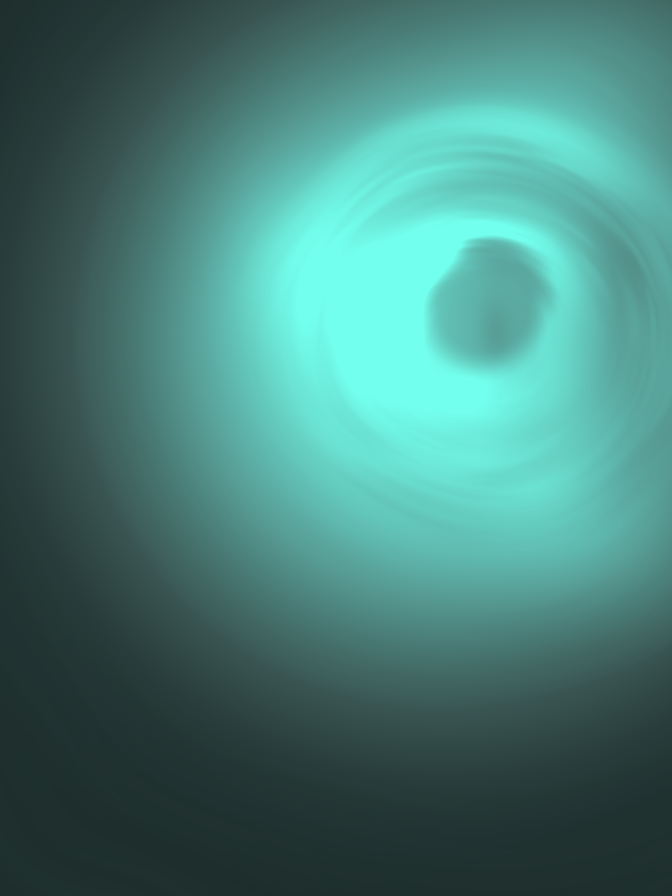
Reproduce this background procedurally as a Shadertoy shader.

```glsl
// A glowing aqua vortex painted with long, soft, circular brush strokes.
// A broad radial glow gets local lights, arcs and a hollow eye; periodic
// polar noise bends and shades it, and a four-colour ramp tints the tone.

// Positions and sizes are in canvas heights, origin at the lower left.
const vec2 EYE = vec2(0.540, 0.629);
const vec2 GLOW_CENTRE = vec2(0.495, 0.622);
const float GLOW_SIZE = 0.358;
const float GLOW_FALLOFF = 2.7;
const float GLOW_GAIN = 0.74;
const float FLOOR_TONE = 0.175;
const float STROKE_BEND = 0.045;
const float STROKE_SHADE = 0.19;
const float STROKE_TWIST = 1.6;
const int STROKE_LAYERS = 5;
const float TAU = 6.2831853;

const vec3 SHADOW = vec3(0.100, 0.160, 0.155);
const vec3 SLATE = vec3(0.230, 0.340, 0.328);
const vec3 TEAL = vec3(0.340, 0.610, 0.580);
const vec3 AQUA = vec3(0.450, 1.000, 0.930);

float hash(vec2 cell) {
    vec3 h = fract(vec3(cell.xyx) * 0.1031);
    h += dot(h, h.yzx + 33.33);
    return fract((h.x + h.y) * h.z);
}

// Value noise in -1..1 that repeats along y after a whole period.
float noise(vec2 p, float period) {
    vec2 i = floor(p), f = fract(p);
    f = f * f * f * (f * (f * 6.0 - 15.0) + 10.0);
    float y0 = mod(i.y, period), y1 = mod(i.y + 1.0, period);
    float low = mix(hash(vec2(i.x, y0)), hash(vec2(i.x + 1.0, y0)), f.x);
    float high = mix(hash(vec2(i.x, y1)), hash(vec2(i.x + 1.0, y1)), f.x);
    return 2.0 * mix(low, high, f.y) - 1.0;
}

// Layered strokes: fine across the radius, long around the eye.
float strokes(float radius, float angle) {
    float sum = 0.0, gain = 0.42, across = 13.0, around = 5.0;
    for (int i = 0; i < STROKE_LAYERS; i++) {
        float turn = angle / TAU + radius * STROKE_TWIST / TAU;
        vec2 cell = vec2(radius * across + float(i) * 37.0, turn * around);
        sum += gain * noise(cell, around);
        gain *= 0.68;
        across *= 1.9;
        around += 3.0;
    }
    return sum;
}

float blob(vec2 p, vec2 centre, vec2 size) {
    vec2 q = (p - centre) / size;
    return exp(-dot(q, q));
}

// Soft ring segment, strongest in the given direction.
float arc(float radius, float angle, float ring, float width, float heading, float focus) {
    float d = (radius - ring) / width;
    return exp(-d * d) * pow(0.5 + 0.5 * cos(angle - heading), focus);
}

vec3 ramp(float tone) {
    vec3 colour = mix(SHADOW, SLATE, smoothstep(0.12, 0.38, tone));
    colour = mix(colour, TEAL, clamp((tone - 0.34) / 0.27, 0.0, 1.0));
    return mix(colour, AQUA, clamp((tone - 0.61) / 0.39, 0.0, 1.0));
}

void mainImage(out vec4 fragColor, in vec2 fragCoord) {
    vec2 p = fragCoord / iResolution.y;

    // Wobbled polar coordinates keep the strokes from being perfect circles
    vec2 fromEye = p - EYE;
    float angle = atan(fromEye.y, fromEye.x);
    float wobble = noise(p * 5.0, 64.0);
    float radius = length(fromEye) + 0.022 * wobble;
    float stroke = strokes(radius, angle) * smoothstep(0.02, 0.16, radius);

    // Strokes drag the light in and out along the radius
    vec2 q = p + normalize(fromEye + 1e-5) * stroke * STROKE_BEND;
    float r = length(q - EYE);

    // Broad glow
    float reach = length(q - GLOW_CENTRE) / GLOW_SIZE;
    float tone = FLOOR_TONE + GLOW_GAIN * exp(-pow(reach, GLOW_FALLOFF));

    // Lights around the vortex
    tone += 0.18 * blob(q, vec2(0.410, 0.648), vec2(0.085, 0.125));
    tone += 0.10 * blob(q, vec2(0.312, 0.705), vec2(0.075, 0.100));
    tone += 0.10 * blob(q, vec2(0.680, 0.385), vec2(0.130, 0.085));
    tone += 0.15 * blob(q, vec2(0.720, 0.940), vec2(0.200, 0.130));
    tone += 0.17 * arc(r, angle, 0.115, 0.032, 1.9, 1.5);
    tone += 0.17 * arc(r, angle, 0.235, 0.036, 1.35, 3.0);

    // Shaded gaps between the rings
    tone -= 0.10 * arc(r, angle, 0.170, 0.030, 1.4, 3.0);
    tone -= 0.15 * blob(q, vec2(0.690, 0.645), vec2(0.055, 0.150));

    // Hollow eye, its dark core and the light pooled below it
    float hollow = length((q - vec2(0.540, 0.662)) / vec2(0.074, 0.078));
    tone -= 0.23 * (1.0 - smoothstep(0.65, 1.20, hollow));
    tone -= 0.07 * blob(p, vec2(0.553, 0.630), vec2(0.018, 0.035));
    tone += 0.12 * blob(q, vec2(0.530, 0.556), vec2(0.060, 0.032));

    // Brush shading
    tone *= 1.0 + STROKE_SHADE * stroke;
    fragColor = vec4(ramp(tone), 1.0);
}
```
